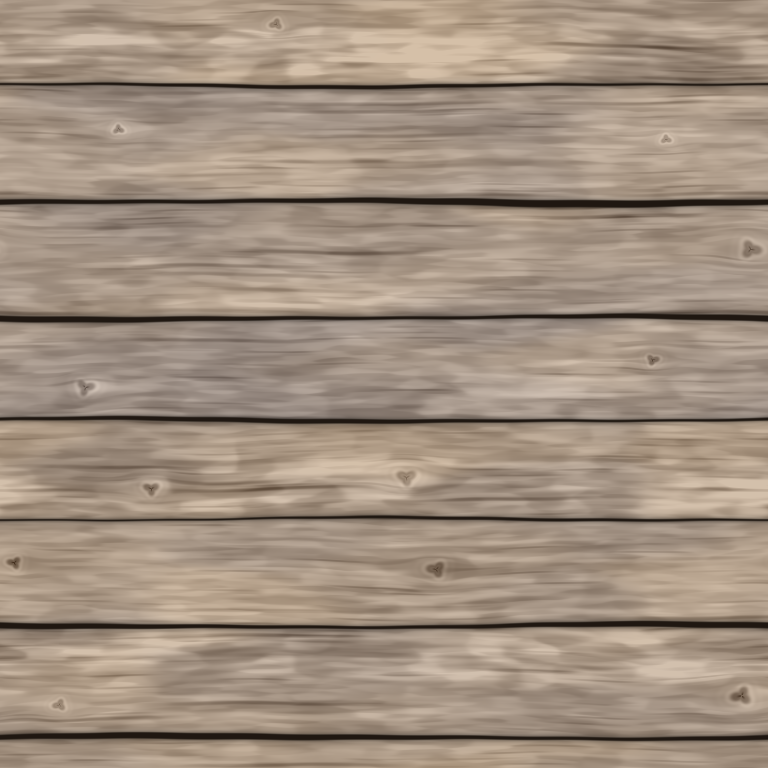
Reproduce this texture procedurally as a Shadertoy shader.

```glsl
// Seven weathered horizontal planks with dark uneven gaps, tiling on both axes.
// Each plank has its own fibres (stretched smooth cellular noise), hairline
// cracks, pale worn bands with wavy figure (layered sines), and a few knots.

const float TAU = 6.2831853;
const int PLANKS = 7;
const float PLANK_HEIGHT = 0.143;   // average, for placing details
const float SEAM_Y[PLANKS] = float[](0.040, 0.185, 0.324, 0.453, 0.586, 0.737, 0.889);
const float SEAM_HALF[PLANKS] = float[](0.0030, 0.0028, 0.0014, 0.0022, 0.0028, 0.0034, 0.0018);
const float WEAR_AMOUNT[PLANKS] = float[](0.85, 0.20, 0.90, 0.30, 0.15, 0.08, 1.00);
const float WEAR_HEIGHT[PLANKS] = float[](0.72, 0.15, 0.27, 0.25, 0.15, 0.50, 0.30);
const float SEAM_WOBBLE = 0.0018;
const float BASE_TONE = 0.71;
const float CRACK_DEPTH = 0.38;
const int KNOTS_PER_PLANK = 2;
const float KNOT_CHANCE = 0.8;
const vec3 DARK_WOOD = vec3(0.36, 0.29, 0.23);
const vec3 PALE_WOOD = vec3(0.78, 0.71, 0.64);
const vec3 GAP_COLOR = vec3(0.12, 0.09, 0.065);
const vec3 WARM_TINT = vec3(0.02, 0.0, -0.035);

float hash(vec2 p) {
    vec3 q = fract(p.xyx * 0.1031);
    q += dot(q, q.yzx + 33.33);
    return fract((q.x + q.y) * q.z);
}

// Blend of random cell values around jittered centres; repeats in x.
float cellNoise(vec2 p, float period, float seed) {
    vec2 cell = floor(p);
    float sum = 0.0, total = 0.0;
    for (int j = -1; j <= 1; j++)
    for (int i = -1; i <= 1; i++) {
        vec2 c = cell + vec2(i, j);
        vec2 id = vec2(mod(c.x, period), c.y) + seed * 17.0;
        vec2 d = c + vec2(hash(id + 3.7), hash(id + 59.1)) - p;
        float weight = exp(-6.0 * dot(d, d));
        sum += weight * hash(id + 127.3);
        total += weight;
    }
    return sum / total;
}

// Thin tapering lines, at most one in each long cell.
float cracks(vec2 p, float columns, float rows, float seed) {
    float row = floor(p.y * rows);
    float x = p.x * columns + hash(vec2(row, seed + 5.0)) * columns;
    vec2 id = vec2(mod(floor(x), columns), row) + seed * 23.0;
    float taper = sin(0.5 * TAU * fract(x));
    float offset = abs(fract(p.y * rows) - mix(0.3, 0.7, hash(id + 8.0)));
    float strength = smoothstep(0.6, 1.0, hash(id));
    return strength * taper * (1.0 - smoothstep(0.03, 0.25, offset));
}

float seamLine(int k, float x) {
    float phase = float(k) * 2.4;
    return SEAM_Y[k] + SEAM_WOBBLE * (sin(TAU * x + phase)
        + 0.5 * sin(2.0 * TAU * x + phase * 1.7) + 0.2 * sin(7.0 * TAU * x + phase));
}

void mainImage(out vec4 fragColor, in vec2 fragCoord) {
    vec2 uv = fragCoord / iResolution.xy;
    float soft = max(1.0 / iResolution.y, 0.0012);

    // Find the plank and the gaps around it.
    int plank = 0;
    float v = 1.0, gap = 0.0, shadow = 0.0;
    for (int k = 0; k < PLANKS; k++) {
        float above = fract(uv.y - seamLine(k, uv.x));
        if (above < v) { v = above; plank = k; }
        float d = min(above, 1.0 - above);
        float halfWidth = SEAM_HALF[k] * (1.0 + 0.35 * sin(TAU * uv.x + float(k) * 1.9));
        gap = max(gap, 1.0 - smoothstep(halfWidth - soft, halfWidth + soft, d));
        shadow = max(shadow, exp(-max(d - halfWidth, 0.0) / 0.003));
    }
    float seed = float(plank) + 1.0;

    // Knots bend the grain and leave a dark heart with rings.
    vec2 grain = vec2(uv.x, v + 0.003 * sin(TAU * uv.x + seed * 2.0)
                              + 0.0012 * sin(3.0 * TAU * uv.x + seed * 5.0));
    float knotTone = 0.0;
    for (int j = 0; j < KNOTS_PER_PLANK; j++) {
        vec2 id = vec2(float(j) * 7.0 + 2.0, seed * 11.0);
        float present = step(hash(id), KNOT_CHANCE);
        float radius = mix(0.007, 0.015, hash(id + 31.0));
        vec2 center = vec2((float(j) + hash(id + 13.0)) / float(KNOTS_PER_PLANK),
                           PLANK_HEIGHT * mix(0.25, 0.72, hash(id + 47.0)));
        vec2 d = vec2(uv.x, v) - center;
        d.x -= round(d.x);
        vec2 q = d / (radius * vec2(3.0, 1.6));
        grain.y -= present * d.y * 0.75 * exp(-dot(q, q));
        float r = length(d * vec2(0.8, 1.0)) / radius;
        r += 0.18 * sin(3.0 * atan(d.y, d.x) + seed);
        float heart = -mix(0.3, 0.8, hash(id + 71.0)) * exp(-5.0 * r * r);
        float rings = 0.16 * sin(r * 9.0) * exp(-r * r);
        knotTone += present * (heart + rings + 0.10 * exp(-6.0 * (r - 1.0) * (r - 1.0)));
    }

    // Fibres from broad stains down to fine streaks.
    float broad = cellNoise(vec2(uv.x * 5.0, v * 16.0), 5.0, seed);
    float mottle = cellNoise(vec2(uv.x * 26.0, grain.y * 75.0), 26.0, seed + 10.0);
    float fibre = cellNoise(grain * vec2(7.0, 95.0), 7.0, seed + 20.0);
    float fine = cellNoise(grain * vec2(24.0, 210.0), 24.0, seed + 30.0);
    float tone = BASE_TONE + 0.22 * (broad - 0.5) + 0.18 * (mottle - 0.5)
               + 0.30 * (fibre - 0.5) + 0.24 * (fine - 0.5) + knotTone;

    // Pale worn band with wavy figure.
    float band = (v / PLANK_HEIGHT - WEAR_HEIGHT[plank]) / 0.26;
    float wear = WEAR_AMOUNT[plank] * exp(-band * band);
    float figure = sin(grain.y * 480.0 + 4.0 * sin(TAU * uv.x + seed)
                 + 1.8 * sin(3.0 * TAU * uv.x + seed * 3.0) + 3.0 * broad);
    float patches = smoothstep(0.3, 0.7, 0.4 * broad + 0.35 * mottle + 0.25 * fibre);
    tone += wear * (0.34 * patches + 0.07 * figure);

    // Cracks, long and short.
    tone -= CRACK_DEPTH * cracks(grain, 3.0, 65.0, seed);
    tone -= 0.6 * CRACK_DEPTH * cracks(grain, 8.0, 120.0, seed + 40.0);

    // Colour, then the shaded edges and open gaps.
    vec3 color = mix(DARK_WOOD, PALE_WOOD, clamp(tone, -0.25, 1.1));
    color += WARM_TINT * (hash(vec2(seed, 91.0)) + broad - 1.0);
    color *= 1.0 - 0.38 * shadow;
    fragColor = vec4(mix(color, GAP_COLOR, gap), 1.0);
}
```
